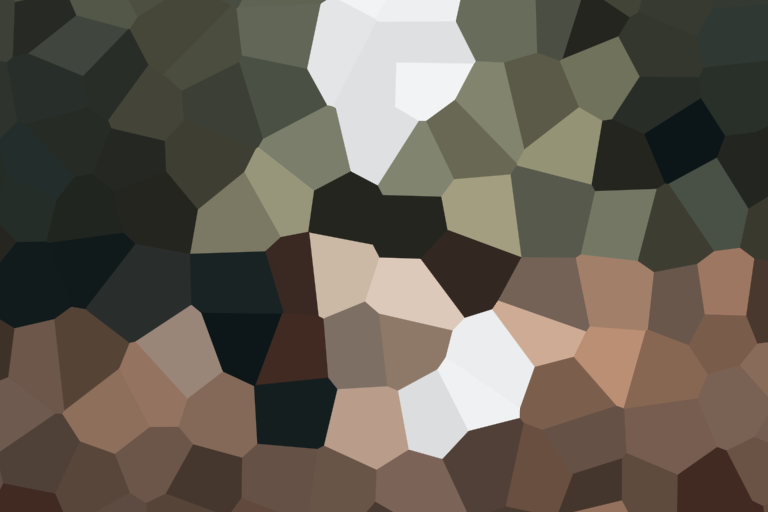
Reproduce this background procedurally as a Shadertoy shader.

```glsl
// Faceted mosaic of flat Voronoi cells: olive and slate above, earth and sand below.
// Each cell takes one colour from broad fields sampled at its site, varied by a hash;
// borders are antialiased by the distance to the bisector of the two nearest sites.

#define ROWS 8.0            // cells per canvas height
#define JITTER 0.92         // irregularity of the sites
#define HORIZON 0.49        // height where olive turns to earth
#define TONE_SPREAD 1.15    // brightness range between cells, in stops
#define DARK_SHARE 0.08     // share of stray dark cells
#define EDGE_PIXELS 1.3     // width of the smoothed border
#define OLIVE vec3(0.345, 0.350, 0.285)
#define EARTH vec3(0.500, 0.390, 0.325)
#define SAND vec3(0.755, 0.680, 0.615)
#define SAGE vec3(0.590, 0.605, 0.510)
#define INK vec3(0.045, 0.080, 0.085)
#define CHALK vec3(0.915, 0.920, 0.925)

vec3 hash3(vec2 p) {
    vec3 q = fract(vec3(p.xyx) * vec3(0.1031, 0.1030, 0.0973));
    q += dot(q, q.yxz + 33.33);
    return fract((q.xxy + q.yzz) * q.zyx);
}

// Soft elliptical falloff
float haze(vec2 p, vec2 center, vec2 radius) {
    vec2 d = (p - center) / radius;
    return exp(-dot(d, d));
}

// Nearly solid ellipse
float patchMask(vec2 p, vec2 center, vec2 radius) {
    return 1.0 - smoothstep(0.9, 1.1, length((p - center) / radius));
}

vec2 cellSite(vec2 id) {
    return id + 0.5 + JITTER * (hash3(id + 17.0).xy - 0.5);
}

vec3 cellColor(vec2 id) {
    vec2 p = cellSite(id) / ROWS;
    vec3 rnd = hash3(id + 71.0);

    // Ground colours and their darker flanks
    float above = smoothstep(-0.05, 0.05, p.y - HORIZON);
    vec3 color = mix(EARTH, OLIVE, above);
    color *= 1.0 - 0.25 * smoothstep(0.35, 0.75, abs(p.x - 0.8));
    color *= mix(0.78, 1.0, smoothstep(0.0, 0.22, p.y));

    // Pale middle and shaded upper corners
    color = mix(color, SAGE, 0.95 * haze(p, vec2(0.80, 0.68), vec2(0.27, 0.17)));
    color = mix(color, SAND, 0.95 * haze(p, vec2(0.66, 0.36), vec2(0.34, 0.15)));
    float shade = haze(p, vec2(0.04, 0.68), vec2(0.27, 0.32))
                + haze(p, vec2(1.42, 0.84), vec2(0.19, 0.22));
    color = mix(color, INK, 0.72 * min(shade, 1.0));

    // Variation between neighbours, with a slight warm or cool cast
    color *= exp2(TONE_SPREAD * (rnd.x - 0.5));
    color *= 1.0 + vec3(0.09, 0.0, -0.09) * (rnd.y - 0.5);

    // Solid dark clusters and stray dark cells
    float dark = max(patchMask(p, vec2(0.54, 0.35), vec2(0.075, 0.19)),
                     patchMask(p, vec2(0.14, 0.48), vec2(0.14, 0.09)));
    dark = max(dark, patchMask(p, vec2(1.35, 0.76), vec2(0.08, 0.11)));
    color = mix(color, INK + 0.07 * rnd.y, dark);
    vec3 umber = mix(vec3(0.25, 0.165, 0.135), vec3(0.145, 0.145, 0.125), above);
    color = mix(color, umber, step(rnd.z, DARK_SHARE));

    // Bright clusters
    float bright = max(patchMask(p, vec2(0.75, 0.89), vec2(0.15, 0.19)),
                       patchMask(p, vec2(0.93, 0.26), vec2(0.13, 0.10)));
    return mix(color, CHALK - 0.12 * (rnd.x - 0.35), bright);
}

void mainImage(out vec4 fragColor, in vec2 fragCoord) {
    vec2 p = fragCoord / iResolution.y * ROWS;
    vec2 base = floor(p);
    vec2 nearId = base, nextId = base;
    float nearDist = 1e3, nextDist = 1e3;

    // Two nearest sites by squared distance
    for (int y = -2; y <= 2; y++) {
        for (int x = -2; x <= 2; x++) {
            vec2 id = base + vec2(x, y);
            vec2 d = cellSite(id) - p;
            float dist = dot(d, d);
            if (dist < nearDist) {
                nextDist = nearDist;
                nextId = nearId;
                nearDist = dist;
                nearId = id;
            } else if (dist < nextDist) {
                nextDist = dist;
                nextId = id;
            }
        }
    }

    // Blend across the shared border
    float gap = max(distance(cellSite(nearId), cellSite(nextId)), 1e-3);
    float border = (nextDist - nearDist) / (2.0 * gap);
    float width = EDGE_PIXELS * ROWS / iResolution.y;
    float blend = clamp(0.5 - border / width, 0.0, 0.5);
    vec3 color = mix(cellColor(nearId), cellColor(nextId), blend);
    fragColor = vec4(clamp(color, 0.0, 1.0), 1.0);
}
```
